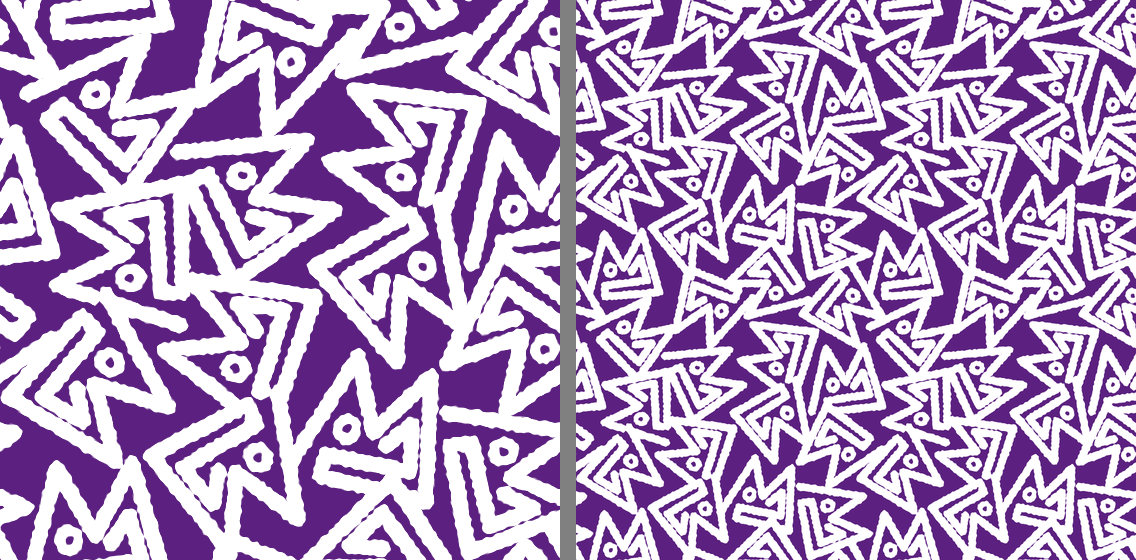
Left: one tile. Right: repeated 2 by 2.
Reproduce this pattern procedurally as a WebGL 2 fragment shader.

```glsl
#version 300 es
precision highp float;

uniform vec2 u_resolution;
out vec4 fragColor;

const vec3 PURPLE = vec3(0.36, 0.13, 0.50);
const vec3 WHITE = vec3(1.0);
const float QUARTER = 1.5707963;
const int GRID = 4;             // crowns per side of the tile
const float CROWN_SIZE = 0.13;  // one crown unit on the canvas
const float STROKE = 0.107;     // half width, in crown units

// One continuous stroke: left leg, two peaks, base, then the inner hook
const vec2 CROWN[10] = vec2[10](
    vec2(-1.02, -0.82), vec2(-0.51, 0.87), vec2(-0.03, -0.08),
    vec2(0.53, 0.88), vec2(0.92, -0.80), vec2(-0.58, -0.85),
    vec2(-0.57, -0.55), vec2(0.60, -0.46), vec2(0.45, 0.16),
    vec2(0.18, -0.20));

vec2 rotate(vec2 p, float angle) {
    float c = cos(angle), s = sin(angle);
    return mat2(c, s, -s, c) * p;
}

float segment(vec2 p, vec2 a, vec2 b) {
    vec2 ap = p - a, ab = b - a;
    return length(ap - ab * clamp(dot(ap, ab) / dot(ab, ab), 0.0, 1.0));
}

float coverage(float dist, float pixel) {
    return clamp(0.5 - dist / pixel, 0.0, 1.0);
}

// Layered sines that roughen the brush edge
float roughness(vec2 p, float phase) {
    float broad = sin(23.0 * p.x + 2.0 * sin(11.0 * p.y) + phase)
                * sin(21.0 * p.y + 2.0 * sin(13.0 * p.x) - phase);
    float fine = sin(47.0 * p.x + phase) * sin(43.0 * p.y + 2.0 * phase);
    return 0.014 * broad + 0.007 * fine;
}

float eyeRing(vec2 p, vec2 centre, float radius, float halfWidth) {
    vec2 oval = (p - centre) * vec2(1.0, 0.9);
    return abs(length(oval) - radius) - halfWidth;
}

float crownStroke(vec2 p, float phase) {
    float dist = 10.0;
    for (int i = 0; i < 9; i++) {
        dist = min(dist, segment(p, CROWN[i], CROWN[i + 1]));
    }
    float ring = eyeRing(p, vec2(-0.39, -0.13), 0.125, 0.07);
    return min(dist - STROKE, ring) + roughness(p, phase);
}

// Trapezoid with a notch between the peaks
float crownBody(vec2 p) {
    float x = abs(p.x + 0.02);
    float side = (x - 0.52 - 0.266 * (0.87 - p.y)) * 0.966;
    float notch = (p.y + 0.08 - 1.8 * x) / 2.06;
    return max(max(side, -0.82 - p.y), notch);
}

// Staggered columns with a gentle sideways sway
vec2 crownCentre(float column, float row) {
    float sway = 0.031 * sin(QUARTER * (row + 0.5));
    float stagger = 0.0625 * cos(2.0 * QUARTER * column)
                  - 0.034 * cos(QUARTER * column);
    return vec2((column + 0.78) / float(GRID) + sway,
                -0.167 - stagger - row / float(GRID));
}

float crownTurn(float column, float row) {
    return radians(169.0 - 126.0 * cos(QUARTER * column + 0.29) - 137.0 * row);
}

void main() {
    vec2 uv = gl_FragCoord.xy / u_resolution;
    float pixel = 1.0 / (min(u_resolution.x, u_resolution.y) * CROWN_SIZE);
    float ink = 0.0;

    // Each crown covers the ones before it; fract wraps it round the tile
    for (int i = 0; i < GRID * GRID; i++) {
        float column = float(i / GRID), row = float(i % GRID);
        vec2 offset = fract(uv - crownCentre(column, row) + 0.5) - 0.5;
        vec2 p = rotate(offset, crownTurn(column, row)) / CROWN_SIZE;
        if (dot(p, p) > 2.4) continue;
        ink *= 1.0 - coverage(crownBody(p), pixel);
        ink = max(ink, coverage(crownStroke(p, 2.4 * float(i)), pixel));
    }

    fragColor = vec4(mix(PURPLE, WHITE, ink), 1.0);
}
```
